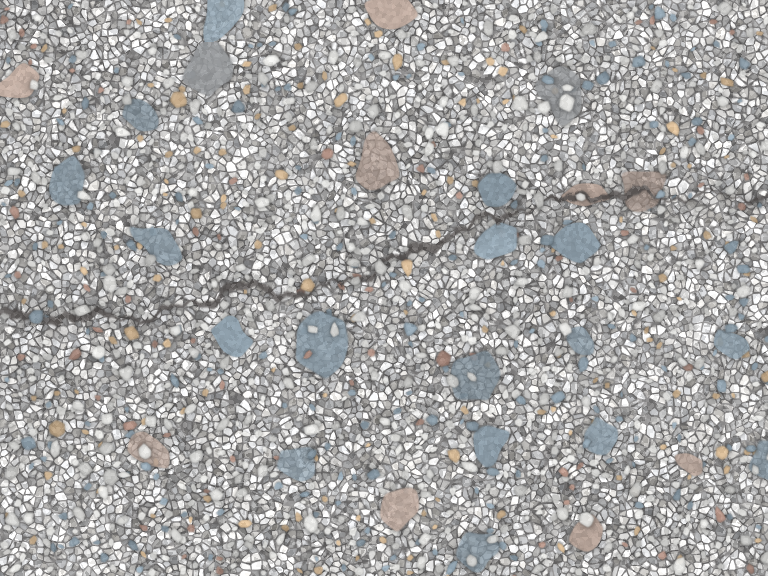
Write a Shadertoy shader that draws this texture.

```glsl
// Weathered concrete: pale grit in grey mortar, scattered pebbles, worn stones
// and one crack. Grit is cellular noise, stones are rounded random polygons
// placed on jittered grids, and the crack follows a curve of layered sines.

const float GRIT_CELLS = 78.0;
const float DUST_CELLS = 150.0;
const float PEBBLE_CELLS = 25.0;
const float CHIP_CELLS = 43.0;
const float STONE_CELLS = 6.5;
const float EDGE_SOFTNESS = 0.0022;
const float CRACK_WIDTH = 0.0065;
const float TAU = 6.28318;

const vec3 MORTAR = vec3(0.50, 0.495, 0.495);
const vec3 CRACK = vec3(0.37, 0.355, 0.35);
const vec3 SLATE_BLUE = vec3(0.57, 0.64, 0.69);
const vec3 SLATE_GREY = vec3(0.58, 0.59, 0.60);
const vec3 ROSE_TAN = vec3(0.74, 0.66, 0.615);
const vec3 QUARTZ = vec3(0.88, 0.88, 0.87);
const vec3 OCHRE = vec3(0.83, 0.72, 0.58);
const vec3 RUST = vec3(0.70, 0.57, 0.52);

struct Stone { float dist; vec3 seed; };

vec3 hash3(vec2 cell) {
    vec3 q = fract(cell.xyx * vec3(0.1031, 0.1030, 0.0973));
    q += dot(q, q.yxz + 33.33);
    return fract((q.xxy + q.yzz) * q.zyx);
}

// Cellular noise: x = gap to the neighbouring grain, yz = grain seeds
vec3 grains(vec2 p) {
    vec2 base = floor(p);
    float nearest = 9.0, second = 9.0;
    vec2 seed = vec2(0.0);
    for (int j = -1; j <= 1; j++)
    for (int i = -1; i <= 1; i++) {
        vec2 cell = base + vec2(i, j);
        vec3 h = hash3(cell);
        float d = length(p - cell - h.xy);
        if (d < nearest) {
            second = nearest;
            nearest = d;
            seed = vec2(h.z, fract(h.x * 19.0 + h.y * 7.0));
        } else second = min(second, d);
    }
    return vec3(second - nearest, seed);
}

// Nearest stone on a jittered grid, distance in canvas heights
Stone scatter(vec2 p, float cells, float density, float size, float salt) {
    Stone best = Stone(9.0, vec3(0.0));
    p *= cells;
    vec2 base = floor(p);
    for (int j = -1; j <= 1; j++)
    for (int i = -1; i <= 1; i++) {
        vec2 cell = base + vec2(i, j);
        vec3 place = hash3(cell + salt);
        vec3 form = hash3(cell + salt + 71.0);
        if (form.z > density) continue;
        vec2 d = p - cell - 0.2 - 0.6 * place.xy;
        float c = cos(place.z * TAU), s = sin(place.z * TAU);
        d = mat2(c, s, -s, c) * d;
        d.y *= 1.0 + 0.8 * form.x;
        float radius = size * (0.55 + 0.45 * form.y);
        // Smooth maximum of six uneven sides
        float sides = 0.0;
        for (int k = 0; k < 6; k++) {
            float r = fract(place.x * 37.0 + form.x * 5.3 * float(k + 1));
            float a = TAU * (float(k) + 0.6 * r) / 6.0;
            float side = dot(d, vec2(cos(a), sin(a))) / radius - 0.75 - 0.35 * r;
            sides += exp(9.0 * min(side, 6.0));
        }
        float dist = radius * log(sides) / (9.0 * cells);
        if (dist < best.dist) best = Stone(dist, hash3(cell + salt + 137.0));
    }
    return best;
}

// Sets a stone into the ground with a dark contact rim
vec3 embed(vec3 ground, Stone s, vec3 colour, float rim, float cover) {
    ground *= 1.0 - 0.27 * exp(-max(s.dist, 0.0) / rim);
    float mask = smoothstep(EDGE_SOFTNESS, -EDGE_SOFTNESS, s.dist);
    return mix(ground, colour, mask * cover);
}

vec3 pebbleColour(vec3 seed) {
    vec3 c = QUARTZ;
    if (seed.x > 0.66) c = OCHRE;
    if (seed.x > 0.78) c = RUST;
    if (seed.x > 0.85) c = SLATE_BLUE;
    return c * (0.87 + 0.24 * seed.y);
}

float crackHeight(float x) {
    float bump = (x - 0.41) / 0.09;
    return 0.45 + 0.21 * smoothstep(0.35, 1.05, x) + 0.045 * exp(-bump * bump)
        + 0.007 * sin(47.0 * x) + 0.004 * sin(113.0 * x + 1.0) + 0.0025 * sin(231.0 * x);
}

void mainImage(out vec4 fragColor, in vec2 fragCoord) {
    vec2 p = fragCoord / iResolution.y;
    vec2 warp = sin(p.yx * 61.0 + 2.0 * sin(p * 37.0));

    // Grit and dust in mortar, with broad tonal patches
    vec3 grit = grains(p * GRIT_CELLS + 0.25 * warp);
    vec3 dust = grains(p * DUST_CELLS + 31.0);
    float patches = sin(p.x * 9.0 + 2.0 * sin(p.y * 7.0)) * sin(p.y * 11.0 + sin(p.x * 13.0));
    vec3 grain = vec3(0.59 + 0.45 * grit.y) + vec3(0.02, 0.005, -0.02) * (grit.z - 0.4);
    vec3 colour = mix(MORTAR, grain, smoothstep(0.03, 0.32, grit.x));
    colour += 0.24 * (dust.y - 0.5) + 0.035 * patches;

    // Small chips, then large worn stones
    Stone chip = scatter(p, CHIP_CELLS, 0.45, 0.36, 11.0);
    colour = embed(colour, chip, pebbleColour(chip.seed) + 0.06 * (dust.y - 0.5), 0.003, 0.9);
    Stone stone = scatter(p + 0.004 * warp, STONE_CELLS, 0.5, 0.36, 53.0);
    vec3 face = stone.seed.x < 0.55 ? SLATE_BLUE : stone.seed.x < 0.77 ? SLATE_GREY : ROSE_TAN;
    face *= 0.93 + 0.14 * stone.seed.y + 0.12 * (dust.y - 0.5);
    colour = embed(colour, stone, face, 0.004, 0.68 + 0.27 * stone.seed.z);

    // Ragged crack in a faint shaded band
    float offset = abs(p.y - crackHeight(p.x) + 0.0025 * warp.y + 0.006 * (grit.y - 0.5));
    float width = CRACK_WIDTH * (0.75 + 0.35 * sin(p.x * 19.0) + 0.2 * sin(p.x * 53.0));
    width *= 1.0 - 0.4 * smoothstep(0.95, 1.2, p.x);
    colour *= 1.0 - 0.17 * exp(-offset / 0.016);
    vec3 hollow = CRACK + 0.16 * (dust.y - 0.5);
    colour = mix(colour, hollow, 0.88 * smoothstep(width + 0.003, width - 0.003, offset));

    // Rounded pebbles on top
    Stone pebble = scatter(p, PEBBLE_CELLS, 0.3, 0.37, 97.0);
    vec3 skin = pebbleColour(pebble.seed) + 0.08 * (dust.y - 0.5);
    skin *= 1.0 - 0.12 * smoothstep(-0.006, 0.0, pebble.dist);
    colour = embed(colour, pebble, skin, 0.0035, 0.93);

    fragColor = vec4(clamp(colour, 0.0, 1.0), 1.0);
}
```
